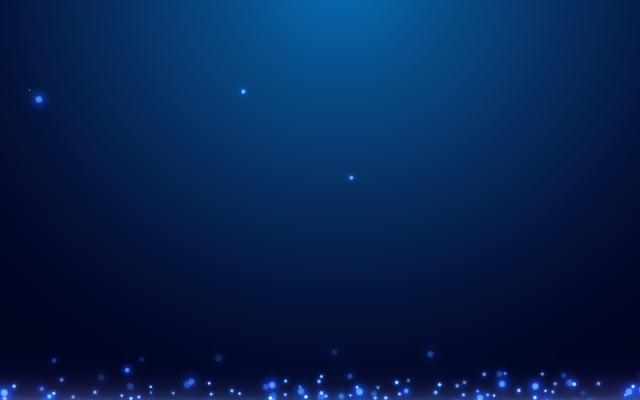
Reproduce this background procedurally as a WebGL 2 fragment shader.

```glsl
#version 300 es
precision highp float;
// Deep blue backdrop lit by a broad round glow from above the top edge.
// Hashed cells scatter glowing sparks and faint bokeh along the floor,
// over a thin violet haze, with a few tiny stars in the dark above.

uniform vec2 u_resolution;
out vec4 fragColor;

vec3 hash3(vec2 cell) {
  vec3 q = fract(cell.xyx * vec3(0.1031, 0.1030, 0.0973));
  q += dot(q, q.yxz + 33.33);
  return fract((q.xxy + q.yzz) * q.zyx);
}

// Radial glow: bright azure at the source, fading to navy.
vec3 backdrop(vec2 p) {
  float d = length((p - vec2(0.85, 1.06)) * vec2(0.96, 1.0));
  vec3 c = mix(vec3(0.02, 0.40, 0.67), vec3(0.03, 0.29, 0.52), smoothstep(0.0, 0.32, d));
  c = mix(c, vec3(0.025, 0.19, 0.39), smoothstep(0.22, 0.58, d));
  c = mix(c, vec3(0.02, 0.085, 0.24), smoothstep(0.45, 0.86, d));
  return mix(c, vec3(0.0, 0.015, 0.13), smoothstep(0.72, 1.15, d));
}

// One layer of round lights: x is the sharp disc, y the soft halo.
// Cells grow emptier between the heights 'full' and 'none'.
vec2 lights(vec2 p, float size, float radius, float full, float none, float amount, float seed) {
  vec2 base = floor(p / size), sum = vec2(0.0);
  float soft = 0.7 / u_resolution.y;
  for (int j = -1; j <= 1; j++)
    for (int i = -1; i <= 1; i++) {
      vec2 cell = base + vec2(i, j);
      vec3 h = hash3(cell + seed);
      vec3 k = hash3(cell + seed + 71.0);
      vec2 centre = (cell + 0.1 + 0.8 * h.xy) * size;
      float chance = amount * (1.0 - smoothstep(full, none, centre.y));
      float r = radius * mix(0.55, 1.0, k.x);
      float d = length(p - centre);
      float disc = 1.0 - smoothstep(r * 0.65 - soft, r + soft, d);
      float halo = exp(-d * d / (r * r * 3.5));
      sum += step(h.z, chance) * mix(0.45, 1.0, k.y) * vec2(disc, halo);
    }
  return sum;
}

void main() {
  vec2 p = gl_FragCoord.xy / u_resolution.y;
  float side = abs(gl_FragCoord.x / u_resolution.x - 0.5) * 2.0;
  vec3 color = backdrop(p);

  // Haze along the floor: violet towards the sides, pale at the very bottom.
  color += vec3(0.10, 0.07, 0.13) * exp(-p.y * p.y / 0.0035) * mix(0.35, 1.0, side * side);
  color += vec3(0.10, 0.17, 0.24) * exp(-p.y / 0.018);

  // Faint, large bokeh floats highest.
  vec2 bokeh = lights(p, 0.075, 0.012, 0.09, 0.17, 0.4, 13.0);
  color += vec3(0.10, 0.19, 0.33) * bokeh.x + vec3(0.01, 0.04, 0.12) * bokeh.y;

  // Blue glowing orbs, then small bright sparks near the floor.
  vec2 orbs = lights(p, 0.055, 0.0105, 0.025, 0.095, 0.62, 37.0);
  color += vec3(0.02, 0.17, 0.62) * orbs.y + vec3(0.32, 0.45, 0.30) * orbs.x;
  vec2 sparks = lights(p, 0.028, 0.0055, 0.015, 0.085, 0.6, 59.0);
  color += vec3(0.03, 0.16, 0.48) * sparks.y + vec3(0.62, 0.70, 0.50) * sparks.x;

  // Sparse pinprick stars in the upper space.
  vec2 stars = lights(p, 0.16, 0.0025, 0.55, 0.85, 0.1, 83.0);
  color += vec3(0.5, 0.6, 0.6) * stars.x * smoothstep(0.3, 0.45, p.y);

  fragColor = vec4(min(color, 1.0), 1.0);
}
```
